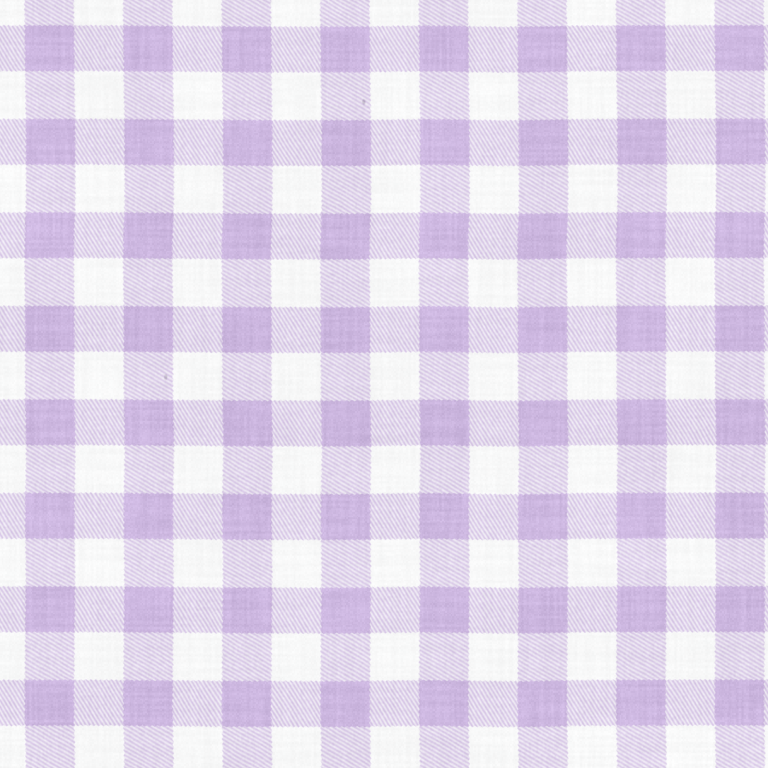
Give the GLSL for this texture, as a WebGL 2 fragment shader.

```glsl
#version 300 es
precision highp float;

uniform vec2 u_resolution;
out vec4 fragColor;

const float TAU = 6.2831853;
const vec2 PERIOD = vec2(0.12835, 0.12175);     // one check, across and up
const vec2 BAND_CENTRE = vec2(0.0651, 0.0840);  // middle of the first bands
const vec2 BAND_WIDTH = vec2(0.0641, 0.0594);
const vec2 THREADS = vec2(300.0, 280.0);
const vec3 WHITE = vec3(0.972, 0.974, 0.974);
const vec3 LILAC = vec3(0.802, 0.718, 0.878);

float hash(vec2 p) {
    vec3 q = fract(p.xyx * vec3(0.1031, 0.1030, 0.0973));
    q += dot(q, q.yzx + 33.33);
    return fract((q.x + q.y) * q.z);
}

float noise(vec2 p) {
    vec2 i = floor(p), f = fract(p);
    f = f * f * (3.0 - 2.0 * f);
    float low = mix(hash(i), hash(i + vec2(1, 0)), f.x);
    float high = mix(hash(i + vec2(0, 1)), hash(i + 1.0), f.x);
    return mix(low, high, f.y);
}

// Coverage of a repeating stripe with smooth edges
float band(float x, float centre, float period, float width, float blur) {
    float d = abs(fract((x - centre) / period + 0.5) - 0.5) * period;
    return 1.0 - smoothstep(-blur, blur, d - 0.5 * width);
}

// Diagonal ribs, fading out where they are too fine to resolve
float twill(vec2 p, vec2 frequency, float pixel) {
    float visible = 1.0 - smoothstep(0.4, 0.6, length(frequency) * pixel);
    float drift = 1.6 * noise(p * vec2(45.0, 38.0));
    return sin(TAU * dot(p, frequency) + drift) * visible;
}

// Rare dark fibre caught in the cloth
float fleck(vec2 p, float cells, float radius, float pixel) {
    vec2 id = floor(p * cells);
    vec2 offset = vec2(hash(id + 17.0), hash(id + 43.0)) * 0.6 + 0.2;
    float d = length((p - (id + offset) / cells) * vec2(1.0, 0.6));
    return step(0.96, hash(id + 71.0)) * (1.0 - smoothstep(radius - pixel, radius + pixel, d));
}

void main() {
    vec2 p = gl_FragCoord.xy / u_resolution;
    float pixel = 1.0 / min(u_resolution.x, u_resolution.y);
    vec2 thread = p * THREADS;

    // Uneven, slightly toothed band edges
    vec2 wobble = vec2(noise(vec2(p.y * 12.0, 3.0)), noise(vec2(p.x * 9.0, 8.0))) - 0.5;
    vec2 tooth = sin(TAU * p.yx * THREADS.yx * 0.5);
    vec2 q = p + wobble * 0.0025 + tooth * 0.0007;
    float warp = band(q.x, BAND_CENTRE.x, PERIOD.x, BAND_WIDTH.x, pixel);
    float weft = band(q.y, BAND_CENTRE.y, PERIOD.y, BAND_WIDTH.y, pixel);

    // Ribs are steep where only the weft is dyed, shallow where only the warp is
    float steepRib = twill(p, vec2(185.0, 115.0), pixel);
    float flatRib = twill(p, vec2(105.0, 180.0), pixel);
    float weftOnly = weft * (1.0 - warp);
    float warpOnly = warp * (1.0 - weft);
    float grain = noise(thread * 1.3) - 0.5;
    float dye = 0.5 * (warp + weft);
    dye += weftOnly * (0.23 * steepRib + 0.16 * grain);
    dye += warpOnly * (0.20 * flatRib + 0.16 * grain);
    vec3 colour = mix(WHITE, LILAC, clamp(dye, 0.0, 1.0));

    // Thread streaks, plain weave and soft patches of wear
    float streak = noise(vec2(thread.x, p.y * 14.0)) + noise(vec2(p.x * 14.0, thread.y)) - 1.0;
    float fine = hash(floor(thread * 1.5)) - 0.5;
    float patchy = noise(p * 7.0 + 5.0) - 0.5;
    float shade = 0.024 * streak + 0.022 * fine + 0.012 * patchy;
    colour += shade * mix(0.7, 1.5, warp * weft);
    colour -= 0.13 * fleck(p, 11.0, 0.002, pixel);

    fragColor = vec4(clamp(colour, 0.0, 1.0), 1.0);
}
```
